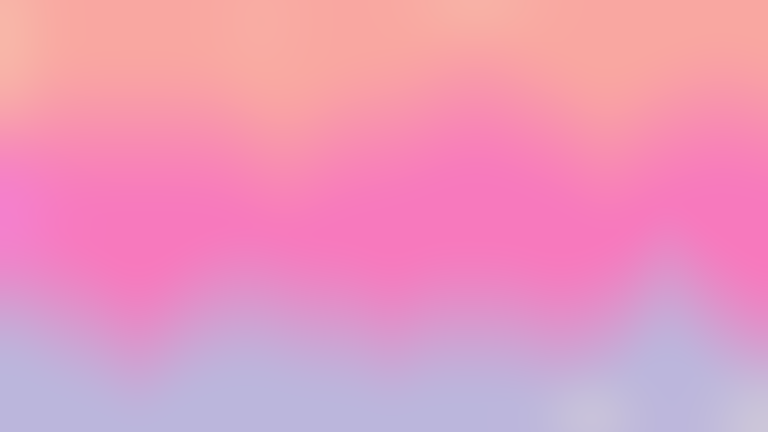
A Shadertoy shader for this background:

```glsl
// Soft blurred sky: coral above, a wavy hot pink band, lavender mist below.

const vec3 CORAL    = vec3(0.976, 0.655, 0.630);
const vec3 PINK     = vec3(0.970, 0.475, 0.742);
const vec3 LAVENDER = vec3(0.735, 0.712, 0.862);
const vec3 PEACH    = vec3(0.970, 0.735, 0.670);
const vec3 ORCHID   = vec3(0.955, 0.510, 0.820);
const vec3 SILVER   = vec3(0.805, 0.780, 0.850);

// Height and half width of the two colour transitions, in canvas heights
const float UPPER_EDGE = 0.70;
const float UPPER_SOFT = 0.21;
const float LOWER_EDGE = 0.26;
const float LOWER_SOFT = 0.20;

// Waves of each edge: centre x, width, lift
const vec3 UPPER_WAVES[4] = vec3[4](
    vec3(0.37, 0.070, -0.065), vec3(0.62, 0.085, 0.065),
    vec3(0.79, 0.055, -0.045), vec3(0.94, 0.070, 0.040));
const vec3 LOWER_WAVES[7] = vec3[7](
    vec3(0.00, 0.070, 0.070), vec3(0.18, 0.055, -0.055),
    vec3(0.32, 0.070, 0.040), vec3(0.51, 0.045, -0.030),
    vec3(0.73, 0.055, -0.030), vec3(0.87, 0.055, 0.090),
    vec3(1.00, 0.045, -0.045));

float bell(float x) {
    return exp(-x * x);
}

float wave(float x, vec3 w) {
    return w.z * bell((x - w.x) / w.y);
}

// Elliptical glow with a Gaussian falloff
float glow(vec2 uv, vec2 centre, vec2 radius) {
    vec2 d = (uv - centre) / radius;
    return exp(-dot(d, d));
}

void mainImage(out vec4 fragColor, in vec2 fragCoord) {
    vec2 uv = fragCoord / iResolution.xy;

    // Wavy heights of the two transitions
    float upper = UPPER_EDGE;
    for (int i = 0; i < 4; i++) upper += wave(uv.x, UPPER_WAVES[i]);
    float lower = LOWER_EDGE;
    for (int i = 0; i < 7; i++) lower += wave(uv.x, LOWER_WAVES[i]);

    // Three stacked bands
    float coralMix = smoothstep(upper - UPPER_SOFT, upper + UPPER_SOFT, uv.y);
    float mistMix = 1.0 - smoothstep(lower - LOWER_SOFT, lower + LOWER_SOFT, uv.y);
    vec3 color = mix(PINK, CORAL, coralMix);
    color = mix(color, LAVENDER, mistMix);

    // Local tints
    color = mix(color, PEACH, 0.75 * glow(uv, vec2(0.00, 0.92), vec2(0.06, 0.20)));
    color = mix(color, PEACH, 0.50 * glow(uv, vec2(0.62, 1.00), vec2(0.08, 0.09)));
    color = mix(color, PEACH, 0.25 * glow(uv, vec2(0.34, 0.95), vec2(0.06, 0.15)));
    color = mix(color, ORCHID, 0.75 * glow(uv, vec2(0.00, 0.50), vec2(0.07, 0.14)));
    color = mix(color, SILVER, 0.70 * glow(uv, vec2(0.77, 0.03), vec2(0.06, 0.09)));
    color = mix(color, SILVER, 0.95 * glow(uv, vec2(1.00, 0.00), vec2(0.07, 0.13)));

    fragColor = vec4(color, 1.0);
}
```
